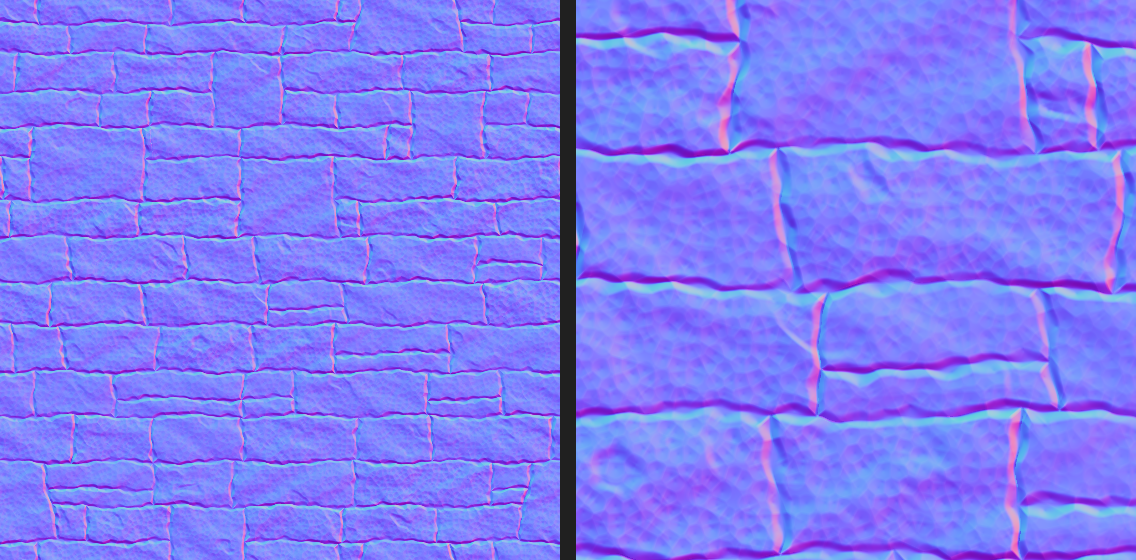
Left, the full canvas; right, a detail of the centre.
Write a three.js fragment shader that draws this texture map.

```glsl
varying vec2 vUv;

const float TAU = 6.2831853;
const float COURSES = 14.0;
const float COURSE_SWELL = 0.0235;   // slow change of course height
const float JOINT_WIDTH = 0.0062;
const float JOINT_DEPTH = 0.0031;
const float BEVEL_WIDTH = 0.022;
const float BEVEL_DEPTH = 0.0009;
const float EDGE_WEAR = 0.006;
const float SCAR_DEPTH = 0.0020;
const float PIT_DEPTH = 0.0017;
const float GRAIN_DEPTH = 0.0009;
const float SLOPE_STEP = 0.0018;
const vec2 SLOPE_GAIN = vec2(0.9, 1.1);
const vec2 WORN_FACE = vec2(1.6, 0.7);   // flattening of left and upper faces
const vec2 SCAR_DIR = vec2(0.82, -0.57);

float hash(vec2 p) {
  return fract(sin(dot(p, vec2(127.1, 311.7))) * 4375.85);
}

// Tiling cellular noise, stretched along the chisel direction
float cells(vec2 p, float n, float stretch) {
  p *= n;
  vec2 base = floor(p);
  float nearest = 0.65;
  for (int j = -1; j <= 1; j++) {
    for (int i = -1; i <= 1; i++) {
      vec2 cell = base + vec2(float(i), float(j));
      vec2 id = mod(cell, n);
      vec2 d = cell + vec2(hash(id + n), hash(id.yx + n + 37.0)) - p;
      float along = dot(d, SCAR_DIR), across = dot(d, vec2(-SCAR_DIR.y, SCAR_DIR.x));
      nearest = min(nearest, length(vec2(along / stretch, across * stretch)));
    }
  }
  return nearest;
}

vec2 wobble(vec2 p) {
  p *= TAU;
  vec2 w = vec2(0.0022, 0.0034) * sin(p.yx * vec2(7.0, 5.0) + 2.0 * sin(p * vec2(3.0, 4.0)));
  w += 0.0012 * sin(p.yx * vec2(19.0, 17.0) + 2.0 * sin(p * 11.0));
  return w + 0.0006 * sin(p.yx * 43.0 + 3.0 * sin(p * 13.0));
}

// Upper edge of a course, measured downwards
float courseEdge(float i) {
  float jitter = 0.010 * (hash(vec2(mod(i, COURSES), 5.0)) - 0.5);
  return (i + 0.4) / COURSES - 0.009 + COURSE_SWELL * cos(TAU * (i - 12.3) / COURSES) + jitter;
}

// Tall stone over two courses: x centre, half width (negative if absent)
vec2 tallStone(float row) {
  float id = mod(row, COURSES);
  float present = step(abs(mod(id, 10.0) - 2.5), 2.0);
  float halfWidth = 0.05 + 0.055 * hash(vec2(id, 71.0));
  return vec2(fract(0.086 + id * 5.0 / COURSES), mix(-1.0, halfWidth, present));
}

float wrapped(float x) {
  return fract(x + 0.5) - 0.5;
}

float tallInset(vec2 p, float row) {
  vec2 tall = tallStone(row);
  float top = courseEdge(row), bottom = courseEdge(row + 2.0);
  float middle = 0.5 * (top + bottom);
  float taper = 0.22 * pow(hash(vec2(mod(row, COURSES), 29.0)), 2.0);
  float side = tall.y + taper * (p.y - middle) - abs(wrapped(p.x - tall.x));
  return tall.y < 0.0 ? -1.0 : min(side, 0.5 * (bottom - top) - abs(p.y - middle));
}

// Distance to the nearest joint, and a random value per stone
vec2 stone(vec2 p) {
  p.y = 1.0 - p.y;
  float row = -2.0;
  for (int i = -1; i <= 15; i++) {
    if (p.y >= courseEdge(float(i))) row = float(i);
  }
  float id = mod(row, COURSES);
  float top = courseEdge(row), bottom = courseEdge(row + 1.0);
  float middle = 0.5 * (top + bottom);
  float count = 5.0 + step(0.4, hash(vec2(id, 13.0)));
  float shift = 0.35 + 0.5 * mod(id + 1.0, 2.0);
  vec2 tallA = tallStone(row), tallB = tallStone(row - 1.0);

  // Upright joints, left out where a tall stone stands
  float first = floor(p.x * count - shift);
  float left = p.x - 0.3, right = p.x + 0.3, tone = 0.5;
  for (int k = -2; k <= 3; k++) {
    float j = first + float(k);
    vec2 key = vec2(mod(j, count), id);
    float x = (j + shift + 0.6 * (hash(key + 3.0) - 0.5)) / count;
    bool hidden = abs(wrapped(x - tallA.x)) < tallA.y + 0.035
               || abs(wrapped(x - tallB.x)) < tallB.y + 0.035;
    x += 0.2 * (hash(key + 9.0) - 0.5) * (p.y - middle);
    if (!hidden && x <= p.x) { left = x; tone = hash(key + 17.0); }
    if (!hidden && x > p.x) right = min(right, x);
  }
  float d = min(min(p.x - left, right - p.x), min(p.y - top, bottom - p.y));
  if (tone < 0.05) d = min(d, abs(p.y - middle - 0.009));

  float a = tallInset(p, row), b = tallInset(p, row - 1.0);
  d = max(min(d, min(-a, -b)), max(a, b));
  return vec2(d, max(a, b) > 0.0 ? 0.4 : tone);
}

float height(vec2 p) {
  vec2 s = stone(p + wobble(p));
  float pits = cells(p, 44.0, 1.15);
  float d = s.x + EDGE_WEAR * (pits - 0.35);
  vec2 t = p * TAU;
  float patches = 0.5 + 0.5 * sin(t.x * 5.0 + 2.0 * sin(t.y * 4.0)) * sin(t.y * 7.0 + sin(t.x * 3.0));
  float joint = JOINT_DEPTH * mix(0.5, 1.3, patches) * smoothstep(0.0, JOINT_WIDTH, d);
  float bevel = BEVEL_DEPTH * smoothstep(0.0, BEVEL_WIDTH, d);
  float gouge = smoothstep(0.10, 0.28, cells(p + wobble(p.yx) * 3.0, 13.0, 1.5));
  float scars = SCAR_DEPTH * smoothstep(0.25, 0.75, patches) * gouge;
  float rough = scars + PIT_DEPTH * pits + GRAIN_DEPTH * cells(p, 110.0, 1.0);
  return joint + bevel + rough * mix(0.7, 1.3, s.y) * smoothstep(-0.002, 0.006, d);
}

void main() {
  float h = height(vUv);
  vec2 rise = vec2(height(vUv + vec2(SLOPE_STEP, 0.0)), height(vUv + vec2(0.0, SLOPE_STEP))) - h;
  vec2 slope = -SLOPE_GAIN * rise / SLOPE_STEP;
  slope /= 1.0 + WORN_FACE * max(vec2(-slope.x, slope.y), 0.0);
  vec3 normal = normalize(vec3(slope, 1.0));
  gl_FragColor = vec4(normal * 0.5 + 0.5, 1.0);
}
```
